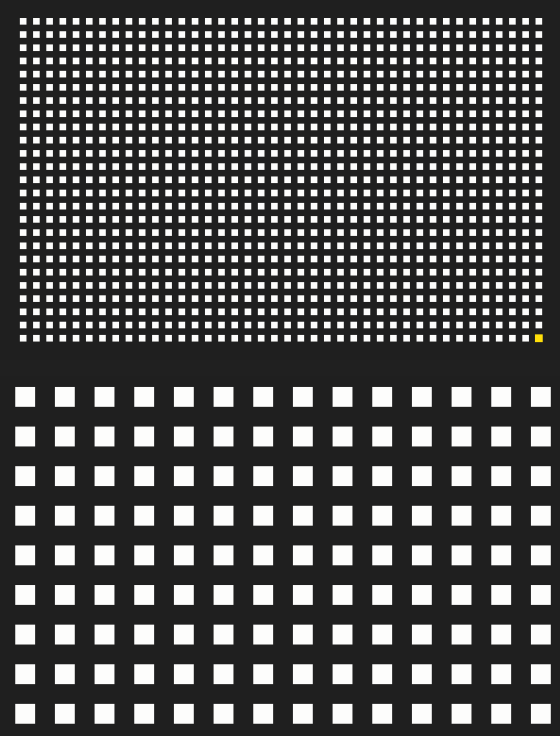
Top, the full canvas; bottom, a detail of the centre.
A Shadertoy shader for this pattern:

```glsl
// A 40 by 25 grid of small white squares on near-black, with one slightly
// larger yellow square in the lower right cell. Each point finds its nearest
// cell; the square there is filled by box coverage. Unit: canvas height.

#define GRID        vec2(40.0, 25.0)
#define PITCH       vec2(0.03673, 0.03668)
#define GRID_OFFSET vec2(0.0028, 0.0006)
#define SQUARE_SIZE 0.0184
#define ACCENT_SIZE 0.0216
#define BACKGROUND  vec3(0.122, 0.122, 0.122)
#define SQUARE      vec3(0.992, 0.992, 0.988)
#define ACCENT      vec3(1.0, 0.875, 0.04)

// Share of a pixel covered by a centred square of the given size
float squareCoverage(vec2 p, float size, float pixel) {
    vec2 inside = clamp((0.5 * size - abs(p)) / pixel + 0.5, 0.0, 1.0);
    return inside.x * inside.y;
}

void mainImage(out vec4 fragColor, in vec2 fragCoord) {
    float pixel = 1.0 / iResolution.y;
    vec2 p = (fragCoord - 0.5 * iResolution.xy) * pixel - GRID_OFFSET;

    // Nearest cell, counted from the lower left and held within the grid
    vec2 lastCell = GRID - 1.0;
    vec2 gridPos = p / PITCH + 0.5 * lastCell;
    vec2 cell = clamp(floor(gridPos + 0.5), vec2(0.0), lastCell);
    vec2 local = (gridPos - cell) * PITCH;

    // The lower right cell carries the accent
    bool isAccent = cell.x > lastCell.x - 0.5 && cell.y < 0.5;
    float size = isAccent ? ACCENT_SIZE : SQUARE_SIZE;
    vec3 fill = isAccent ? ACCENT : SQUARE;

    vec3 color = mix(BACKGROUND, fill, squareCoverage(local, size, pixel));
    fragColor = vec4(color, 1.0);
}
```
